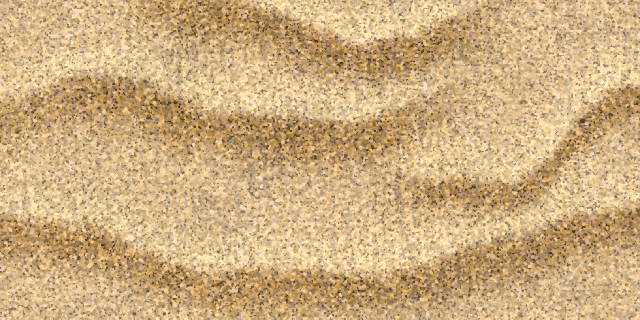
Give the GLSL for this texture, as a Shadertoy shader.

```glsl
// Wind-rippled golden beach sand with shaded ridges and coarse grains.

float hash(vec2 p) {
    return fract(sin(dot(p, vec2(127.1, 311.7))) * 43758.5453);
}

float valueNoise(vec2 p) {
    vec2 i = floor(p), f = fract(p);
    f = f * f * (3.0 - 2.0 * f);
    return mix(mix(hash(i), hash(i + vec2(1, 0)), f.x),
               mix(hash(i + vec2(0, 1)), hash(i + vec2(1, 1)), f.x), f.y);
}

// Soft Voronoi: x is the brightness of the local grain, y its hue.
vec2 grains(vec2 p) {
    vec2 cell = floor(p), sum = vec2(0.0);
    float total = 0.0;
    for (int j = -1; j <= 1; j++)
    for (int i = -1; i <= 1; i++) {
        vec2 id = cell + vec2(i, j);
        vec2 offset = id + vec2(hash(id), hash(id + 37.3)) - p;
        float weight = exp(-9.0 * dot(offset, offset));
        sum += weight * vec2(hash(id + 71.9), hash(id + 113.5));
        total += weight;
    }
    return sum / total - 0.5;
}

// Shade below a crest (x) and sunlight above it (y); drop is the depth under the crest.
vec2 ridge(float drop, float depth, float presence) {
    float shade = smoothstep(-0.02, 0.035, drop) * (1.0 - smoothstep(0.25 * depth, 1.1 * depth, drop));
    float light = exp(-drop * drop / 0.013) * (1.0 - smoothstep(-0.03, 0.015, drop));
    return vec2(shade, light) * presence;
}

vec2 ripples(vec2 p) {
    float x = p.x;
    float y = p.y + 0.035 * (valueNoise(p * 9.0) - 0.5) + 0.02 * (valueNoise(p * 28.0) - 0.5);

    float top = 1.033 - 0.16 * exp(-pow((x - 1.14) / 0.33, 2.0));
    float middle = 0.64 + 0.12 * exp(-pow((x - 0.3) / 0.3, 2.0)) + 0.15 * smoothstep(1.1, 1.6, x);
    float side = 0.445 + 0.29 * smoothstep(1.6, 1.95, x);
    float bottom = 0.315 - 0.165 * smoothstep(0.15, 0.75, x) + 0.23 * smoothstep(1.1, 2.1, x);

    vec2 r = ridge(top - y, 0.18, smoothstep(0.25, 0.6, x) * (1.0 - smoothstep(1.35, 1.65, x)));
    r = max(r, ridge(middle - y, 0.22, (0.6 + 0.4 * smoothstep(0.0, 0.3, x)) * (1.0 - smoothstep(1.15, 1.55, x))));
    r = max(r, ridge(side - y, 0.16, smoothstep(1.12, 1.4, x)));
    return max(r, ridge(bottom - y, 0.19, 0.95));
}

void mainImage(out vec4 fragColor, in vec2 fragCoord) {
    vec2 p = fragCoord / iResolution.y;
    vec2 relief = ripples(p);
    float shade = relief.x, light = relief.y * (1.0 - shade);

    // Broad light and shade
    vec3 color = mix(vec3(0.85, 0.725, 0.55), vec3(0.70, 0.545, 0.345), shade);
    color = mix(color, vec3(0.93, 0.815, 0.62), light);
    color *= 0.96 + 0.08 * valueNoise(p * vec2(6.0, 11.0) + 5.0);

    // Coarse and fine grains, rougher in the shade
    vec2 coarse = grains(p * 105.0);
    vec2 fine = grains(p * 170.0 + 19.0);
    float rough = mix(0.75, 1.25, shade);
    color *= 1.0 + rough * (0.38 * coarse.x + 0.30 * fine.x);
    color += (coarse.y + 0.5 * fine.y) * rough * vec3(0.03, -0.01, -0.15);

    // Dark gaps and pale glints among the grains
    color *= 1.0 - 0.35 * rough * smoothstep(0.28, 0.46, -fine.x);
    color = mix(color, vec3(0.95, 0.88, 0.76), 0.5 * smoothstep(0.32, 0.47, coarse.x));

    // Sparse pebbles, either dark or nearly white
    vec2 q = p * 30.0, id = floor(q);
    vec2 center = 0.3 + 0.4 * vec2(hash(id + 3.1), hash(id + 8.7));
    float radius = 0.10 + 0.12 * hash(id + 5.9);
    float pebble = 1.0 - smoothstep(radius - 0.07, radius + 0.07, length(fract(q) - center));
    vec3 pebbleColor = mix(vec3(0.36, 0.27, 0.20), vec3(0.93, 0.90, 0.84), step(0.5, hash(id + 21.3)));
    color = mix(color, pebbleColor, 0.8 * pebble * step(0.988, hash(id + 47.0)));

    fragColor = vec4(clamp(color, 0.0, 1.0), 1.0);
}
```
